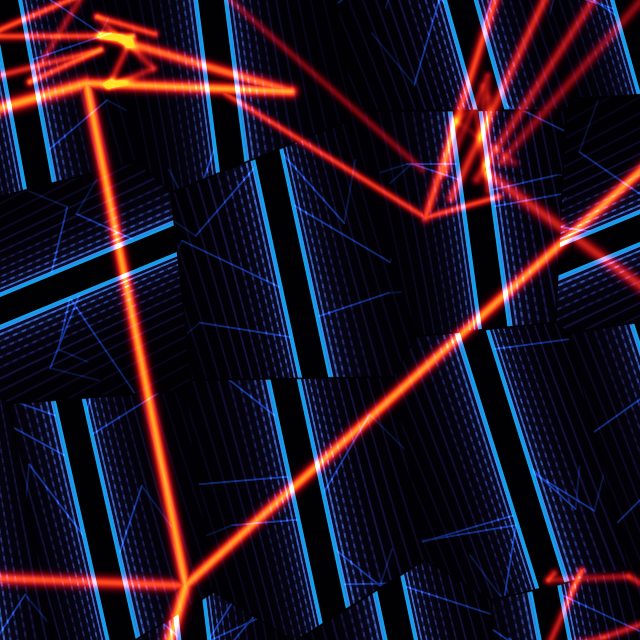
Reproduce this background procedurally as a three.js fragment shader.

```glsl
// Glowing fire beams over black slabs with cyan rims and fading contour lines.
// Jittered Voronoi cells each hold one slab, its line fans and thin branches;
// beams are soft segments, gathered into knots by hashed chains of points.
varying vec2 vUv;

float hash(vec2 p) {
  return fract(sin(dot(p, vec2(127.1, 311.7))) * 43758.55);
}

vec2 hash2(vec2 p) {
  return vec2(hash(p), hash(p + 19.7));
}

float segmentDistance(vec2 p, vec2 a, vec2 b) {
  vec2 ab = b - a;
  return length(p - a - ab * clamp(dot(p - a, ab) / dot(ab, ab), 0.0, 1.0));
}

float hairline(float dist) {
  return 1.0 - smoothstep(0.0005, 0.0024, dist);
}

// Thin bent twigs growing out of both slab rims; local = (off the rim, along it)
float branches(vec2 local, float side, vec2 id) {
  float glow = 0.0;
  for (int i = 0; i < 3; i++) {
    vec2 key = id * 3.1 + vec2(float(i) * 7.3, side * 2.7);
    vec2 h = hash2(key);
    float angle = (hash(key + 5.3) - 0.5) * 2.3;
    vec2 dir = vec2(cos(angle), sin(angle)) * (0.08 + 0.11 * h.x);
    vec2 root = vec2(0.0, (h.y - 0.5) * 0.4);
    vec2 bend = root + dir;
    float first = hairline(segmentDistance(local, root, bend));
    float second = hairline(segmentDistance(local, bend, bend + dir * vec2(0.5, -0.7)));
    glow = max(glow, max(first, 0.5 * second) * (1.0 - 2.5 * local.x));
  }
  return max(glow, 0.0);
}

vec3 slabs(vec2 p) {
  vec2 size = vec2(0.3, 0.36);
  vec2 g = (mat2(0.98, -0.2, 0.2, 0.98) * p + vec2(-0.1, 0.05)) / size;
  vec2 id = vec2(0.0), offset = vec2(0.0);
  float nearest = 9.0, second = 9.0;
  for (int y = -1; y <= 1; y++) {
    for (int x = -1; x <= 1; x++) {
      vec2 cell = floor(g) + vec2(float(x), float(y));
      vec2 r = g - cell - 0.28 - 0.44 * hash2(cell);
      float dist = length(r);
      if (dist < nearest) {
        second = nearest;
        nearest = dist;
        id = cell;
        offset = r * size;
      } else {
        second = min(second, dist);
      }
    }
  }

  // Most slabs run steeply; a few lie across
  float angle = (hash(id + 3.7) - 0.5) * 0.24;
  if (mod(id.x * 3.0 + id.y - 1.0, 9.0) < 0.5) angle = 1.76;
  vec2 normal = vec2(cos(angle), sin(angle));
  float across = dot(offset, normal);
  float along = dot(offset, vec2(-normal.y, normal.x));
  float side = across < 0.0 ? -1.0 : 1.0;
  float d = abs(across) - 0.02;
  float outside = smoothstep(-0.001, 0.001, d);
  d = max(d, 0.0);

  // Contours whose spacing widens away from the rim
  float spread = d * (1.0 + 0.7 * along * side);
  float n = 3.57 * (sqrt(1.0 + 112.0 * spread) - 1.0);
  float contour = hairline(abs(fract(n + 0.5) - 0.5) * (0.005 + 0.0014 * n));
  float dash = smoothstep(-0.5, 0.5, sin(along * 430.0 + floor(n + 0.5) * 1.9));
  float dashed = smoothstep(0.008, 0.02, d) * (1.0 - smoothstep(0.05, 0.08, d));
  contour *= mix(1.0, 0.3 + 0.7 * dash, dashed);
  float reach = 13.0 + 14.0 * hash(id + side * 4.1);

  vec3 color = vec3(0.10, 0.09, 0.32) * 0.5 * exp(-d * 28.0);
  vec3 lineColor = mix(vec3(0.17, 0.10, 0.45), vec3(0.25, 0.62, 0.95), exp(-d * 32.0));
  color += lineColor * contour * (0.12 + 0.9 * exp(-d * reach));
  color += vec3(0.08, 0.27, 0.72) * 0.8 * branches(vec2(d, along), side, id);
  float rim = 1.0 - smoothstep(0.003, 0.008, d);
  color = mix(color, vec3(0.08, 0.62, 0.90), rim);
  return color * outside * smoothstep(0.0, 0.014, second - nearest);
}

float beam(vec2 p, vec2 a, vec2 b, float width, float heat) {
  float d = segmentDistance(p, a, b) / width;
  return heat * exp(-d * d);
}

// Chain of beams wandering through a box
float knot(vec2 p, vec2 center, vec2 size, float seed, float heat) {
  float total = 0.0;
  vec2 from = center + size * (hash2(vec2(seed, 0.0)) - 0.5);
  for (int i = 1; i < 10; i++) {
    vec2 key = vec2(seed, float(i));
    vec2 to = center + size * (hash2(key) - 0.5);
    float b = beam(p, from, to, 0.0065, heat * (0.5 + 0.5 * hash(key + 8.0)));
    total = max(total, b) + 0.35 * min(total, b);
    from = to;
  }
  return total;
}

float fire(vec2 p) {
  // Trunk and its spokes
  vec2 fork = vec2(0.29, 0.085), crown = vec2(0.135, 0.87), tip = vec2(0.455, 0.857);
  float t = beam(p, fork, crown, 0.0095, 0.95);
  t = max(t, beam(p, fork, vec2(1.02, 0.75), 0.0095, 0.93));
  t = max(t, beam(p, fork, vec2(-0.02, 0.097), 0.01, 0.72));
  t = max(t, beam(p, fork, vec2(0.26, -0.02), 0.011, 0.97));
  t = max(t, beam(p, crown, tip, 0.0095, 0.95));
  t = max(t, beam(p, vec2(0.16, 0.945), tip, 0.009, 0.82));
  t = max(t, beam(p, crown, vec2(-0.02, 0.825), 0.011, 0.95));

  // Thinner cable and the fan rising from its end
  vec2 hook = vec2(0.665, 0.66);
  t = max(t, beam(p, vec2(0.35, 0.855), hook, 0.006, 0.65));
  t = max(t, beam(p, hook, vec2(0.78, 0.693), 0.006, 0.68));
  t = max(t, beam(p, vec2(0.36, 1.0), vec2(0.66, 0.735), 0.006, 0.33));
  t = max(t, beam(p, vec2(0.76, 0.73), vec2(1.02, 0.54), 0.01, 0.55));
  for (int i = 0; i < 4; i++) {
    float k = float(i);
    vec2 base = hook + vec2(0.04, 0.03) * k;
    t = max(t, beam(p, base, vec2(0.78 + 0.08 * k, 1.02), 0.008, 0.7 - 0.11 * k));
  }

  t += knot(p, vec2(0.11, 0.94), vec2(0.3, 0.16), 2.0, 0.75);
  t += knot(p, vec2(0.74, 0.81), vec2(0.16, 0.22), 5.0, 0.36);
  t += knot(p, vec2(0.94, 0.04), vec2(0.2, 0.14), 9.0, 0.65);
  return min(t, 1.05);
}

void main() {
  float heat = fire(vUv);
  vec3 flame = vec3(min(1.4 * heat, 1.0), 0.76 * heat * heat * heat, 0.13 * heat);
  vec3 color = vec3(0.004, 0.0, 0.012) + slabs(vUv) + flame;
  gl_FragColor = vec4(min(color, 1.0), 1.0);
}
```
